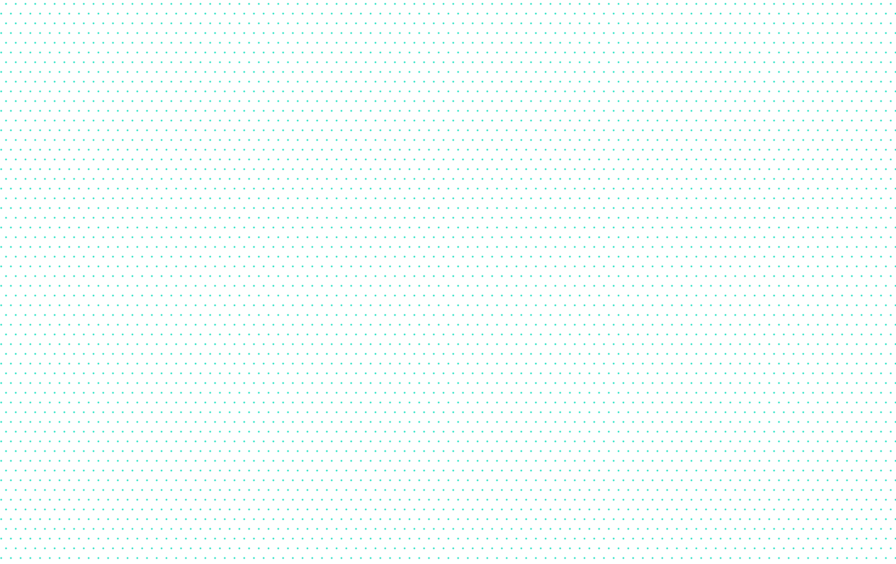
Write a Shadertoy shader that draws this pattern.

```glsl
// Fine turquoise polka dots on white, in staggered rows of equal pitch.
// Each dot is a disc distance in a repeated cell; a tent filter over
// neighbouring sub-samples keeps the tiny discs soft and even.

const float DOTS_ACROSS = 92.16;              // cells over the canvas width
const float DOT_RADIUS = 0.088;               // in cells
const vec2 FIRST_DOT = vec2(0.62, 0.40);      // from the top left, in cells
const vec3 PAPER = vec3(1.0);
const vec3 TURQUOISE = vec3(0.05, 0.87, 0.74);
const int SAMPLES = 8;

// Distance to the nearest dot centre; odd rows shift by half a cell.
float staggeredDistance(vec2 p) {
    float row = floor(p.y + 0.5);
    p.x += 0.5 * mod(row, 2.0);
    return length(fract(p + 0.5) - 0.5);
}

// Disc coverage with an edge of the given softness.
float disc(float dist, float radius, float softness) {
    return 1.0 - smoothstep(radius - softness, radius + softness, dist);
}

// Tent-weighted coverage around p; texel is the size of one sample in cells.
float filteredDots(vec2 p, float radius, float texel) {
    float sum = 0.0;
    float total = 0.0;
    for (int j = 0; j < SAMPLES; j++) {
        for (int i = 0; i < SAMPLES; i++) {
            vec2 offset = (vec2(i, j) + 0.5) / float(SAMPLES) * 2.0 - 1.0;
            vec2 tent = 1.0 - abs(offset);
            float weight = tent.x * tent.y;
            float dist = staggeredDistance(p + offset * texel);
            sum += weight * disc(dist, radius, 0.15 * texel);
            total += weight;
        }
    }
    return sum / total;
}

void mainImage(out vec4 fragColor, in vec2 fragCoord) {
    // Cell units, measured down from the top left corner.
    float texel = DOTS_ACROSS / iResolution.x;
    vec2 fromTop = vec2(fragCoord.x, iResolution.y - fragCoord.y);
    vec2 p = fromTop * texel - FIRST_DOT;

    float ink = filteredDots(p, DOT_RADIUS, texel);
    fragColor = vec4(mix(PAPER, TURQUOISE, ink), 1.0);
}
```
